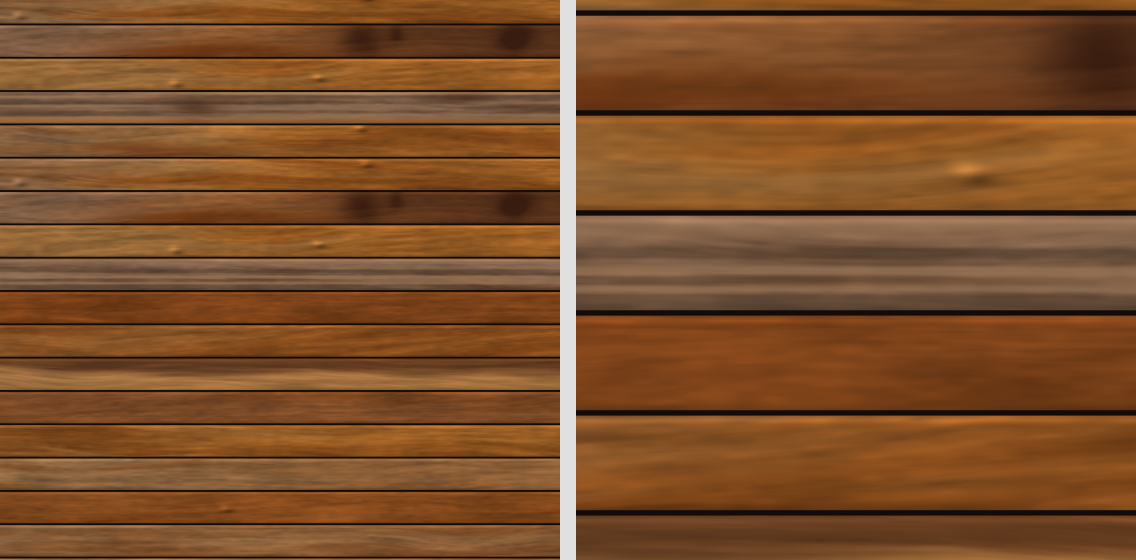
Left: the whole. Right: its middle third, enlarged.
Write a WebGL 1 fragment shader that draws this texture.

```glsl
precision highp float;
// Horizontal wooden planks, nearly seventeen rows, split by thin dark gaps.
// Each plank blends gold, rust and grey wood by its row number, then gets
// stretched noise for grain, with stains and knots on chosen rows.

uniform vec2 u_resolution;

float hash(vec2 p) {
  vec3 q = fract(vec3(p.xyx) * 0.1031);
  q += dot(q, q.yzx + 33.33);
  return fract((q.x + q.y) * q.z);
}

float noise(vec2 p) {
  vec2 i = floor(p), f = fract(p);
  f = f * f * (3.0 - 2.0 * f);
  return mix(mix(hash(i), hash(i + vec2(1, 0)), f.x),
             mix(hash(i + vec2(0, 1)), hash(i + 1.0), f.x), f.y);
}

float fbm(vec2 p) {
  float sum = 0.0, amp = 0.53;
  for (int i = 0; i < 4; i++) {
    sum += amp * noise(p);
    p = p * 2.03 + 11.7;
    amp *= 0.5;
  }
  return sum;
}

// 1 on the given plank, 0 elsewhere
float on(float plank, float n) { return 1.0 - step(0.5, abs(plank - n)); }

// Soft elliptical spot
float spot(vec2 p, vec2 centre, vec2 size) {
  vec2 q = (p - centre) / size;
  return exp(-dot(q, q));
}

// Pale core with a dark crescent below it
float knot(vec2 p, vec2 centre) {
  return spot(p, centre, vec2(0.009, 0.1))
       - 1.2 * spot(p, centre + vec2(0.007, 0.1), vec2(0.012, 0.07));
}

void main() {
  vec2 uv = gl_FragCoord.xy / u_resolution;
  float row = (1.0 - uv.y - 0.0436) / 0.0595;
  float k = floor(row) + 1.0;
  float plank = k < 7.5 ? mod(k, 5.0) : k;   // the first planks recur
  vec2 p = vec2(uv.x, fract(row));           // p.y runs down the plank
  vec2 seed = vec2(plank * 17.3, plank * 31.7);

  // Grain: broad figure, long fibres and short pores
  float tilt = (hash(seed) - 0.3) * 1.6;
  float bend = p.y + tilt * p.x + 0.35 * noise(p * vec2(5.0, 1.5) + seed);
  float figure = fbm(vec2(p.x * 2.5, bend * 2.6) + seed);
  float fibre = fbm(vec2(p.x * 9.0, bend * 9.0) + seed + 40.0);
  float pores = noise(vec2(p.x * 65.0, p.y * 15.0 + p.x * 6.0) + seed);
  float cloud = fbm(vec2(p.x * 12.0, p.y * 1.5) + seed + 80.0);

  // Wood tone of each plank
  float rust = on(plank, 9.0) + on(plank, 12.0) + 0.8 * on(plank, 15.0)
             + 0.45 * on(plank, 10.0) + 0.7 * on(plank, 1.0);
  float grey = on(plank, 3.0) + on(plank, 8.0) + 0.5 * on(plank, 14.0)
             + 0.55 * on(plank, 16.0) + 0.3 * on(plank, 12.0) + 0.3 * on(plank, 1.0);
  float faded = on(plank, 0.0) + on(plank, 1.0) + on(plank, 4.0);
  grey += 0.65 * faded * (1.0 - smoothstep(0.0, 0.45, p.x + 0.3 * (figure - 0.5)));
  vec3 wood = mix(vec3(0.59, 0.41, 0.22), vec3(0.59, 0.36, 0.14),
                  smoothstep(0.0, 0.6, p.x + figure - 0.5));
  wood = mix(wood, vec3(0.49, 0.26, 0.10), rust);
  wood = mix(wood, vec3(0.49, 0.37, 0.28), min(grey, 1.0));

  // Darker figure and fibres
  wood = mix(wood, vec3(0.42, 0.21, 0.06), 0.55 * smoothstep(0.48, 0.78, figure) * (1.0 - 0.6 * min(grey, 1.0)));
  wood *= 1.0 + 0.38 * (fibre - 0.5) + 0.11 * (pores - 0.5) + 0.28 * (cloud - 0.5);

  // Straight stripes on the two grey planks
  float striped = on(plank, 3.0) + on(plank, 8.0);
  float stripe = noise(vec2(p.x * 2.0, p.y * 11.0) + seed);
  wood = mix(wood, vec3(0.62, 0.48, 0.36), striped * 0.55 * smoothstep(0.45, 0.8, stripe));
  wood *= 1.0 - 0.18 * striped * smoothstep(0.55, 0.2, stripe);
  wood = mix(wood, vec3(0.62, 0.42, 0.24), on(plank, 3.0) * 0.7 * smoothstep(0.65, 0.9, p.y));

  // Pale lower half with a wavy dark band above
  float wave = p.y + 0.5 * (figure - 0.5) - 0.15 * p.x + 0.12 * (cloud - 0.5);
  vec3 banded = mix(vec3(0.34, 0.20, 0.11), vec3(0.64, 0.45, 0.26), smoothstep(0.12, 0.55, wave));
  wood = mix(wood, banded * (0.75 + 0.5 * fibre), 0.85 * on(plank, 11.0));

  // Stains
  vec2 s = p + vec2(0.03, 0.35) * (vec2(cloud, fibre) - 0.5);
  float stain = on(plank, 1.0) * (0.5 * smoothstep(0.42, 0.75, s.x)
              + 0.5 * spot(s, vec2(0.65, 0.5), vec2(0.035, 0.6))
              + 0.35 * spot(s, vec2(0.71, 0.3), vec2(0.015, 0.3))
              + 0.6 * spot(s, vec2(0.92, 0.4), vec2(0.03, 0.5)));
  stain += on(plank, 3.0) * (0.55 * spot(s, vec2(0.35, 0.5), vec2(0.05, 0.3))
              + 0.4 * spot(s, vec2(0.83, 0.25), vec2(0.06, 0.2)));
  wood = mix(wood, vec3(0.19, 0.09, 0.05), min(stain, 0.9));
  float streak = on(plank, 1.0) * spot(s, vec2(0.38, 0.85), vec2(0.2, 0.2))
               + on(plank, 4.0) * spot(s, vec2(0.3, 0.8), vec2(0.14, 0.18));
  wood = mix(wood, vec3(0.39, 0.17, 0.04), 0.6 * streak);

  // Knots and pale scars
  float knots = on(plank, 2.0) * (knot(p, vec2(0.31, 0.75)) + knot(p, vec2(0.565, 0.58)))
              + on(plank, 0.0) * (knot(p, vec2(0.65, 0.16)) + knot(p, vec2(0.03, 0.72))
              + 0.7 * spot(s, vec2(0.13, 0.7), vec2(0.035, 0.1)))
              + on(plank, 4.0) * knot(p, vec2(0.64, 0.1)) + on(plank, 15.0) * knot(p, vec2(0.4, 0.5));
  wood *= 1.0 + 0.32 * knots;

  // Lit upper edge, shaded lower edge and the gap between planks
  float px = 1.0 / (0.0595 * u_resolution.y);
  wood *= 1.0 + 0.2 * spot(p, vec2(p.x, 0.075), vec2(1.0, 0.035)) - 0.18 * smoothstep(0.86, 1.0, p.y);
  float gap = 1.0 - smoothstep(0.024 - 0.5 * px, 0.03 + 0.5 * px, min(p.y, 1.0 - p.y));
  gl_FragColor = vec4(mix(wood, vec3(0.07, 0.045, 0.035), gap), 1.0);
}
```
